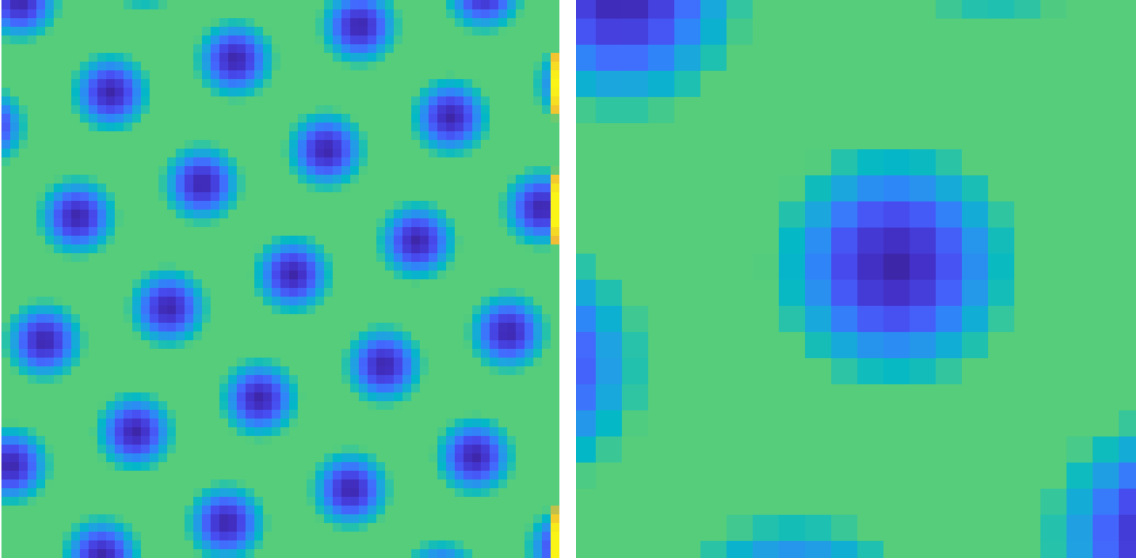
Left, the full canvas; right, a detail of the centre.
Write a WebGL 1 fragment shader that draws this pattern.

```glsl
precision highp float;
// Coarse 64 x 64 heat map of a tilted hexagonal lattice of soft blue wells on green.
uniform vec2 u_resolution;

const vec3 GREEN = vec3(0.337, 0.803, 0.478);

// Distance to the nearest lattice site, in cells
float latticeDistance(vec2 p) {
  const float spacing = 14.77;
  float tilt = radians(15.0);
  float c = cos(tilt), s = sin(tilt);
  vec2 q = p - vec2(33.42, 32.55);
  q = vec2(c * q.x + s * q.y, c * q.y - s * q.x);
  vec2 period = spacing * vec2(1.0, sqrt(3.0));
  vec2 even = mod(q + 0.5 * period, period) - 0.5 * period;
  vec2 odd = mod(q, period) - 0.5 * period;
  return min(length(even), length(odd));
}

// Blend to the next colour between two radii
vec3 ramp(vec3 from, vec3 to, float r0, float r1, float r) {
  return mix(from, to, clamp((r - r0) / (r1 - r0), 0.0, 1.0));
}

// Indigo core through blue and cyan to green
vec3 wellColor(float r) {
  vec3 col = ramp(vec3(0.242, 0.150, 0.660), vec3(0.262, 0.195, 0.790), 0.2, 1.1, r);
  col = ramp(col, vec3(0.280, 0.305, 0.945), 1.1, 2.0, r);
  col = ramp(col, vec3(0.260, 0.420, 0.995), 2.0, 2.5, r);
  col = ramp(col, vec3(0.180, 0.530, 0.970), 2.5, 2.95, r);
  col = ramp(col, vec3(0.110, 0.650, 0.870), 2.95, 3.5, r);
  col = ramp(col, vec3(0.010, 0.720, 0.780), 3.5, 4.0, r);
  col = ramp(col, vec3(0.180, 0.770, 0.640), 4.0, 4.5, r);
  return ramp(col, GREEN, 4.5, 4.95, r);
}

// The last column shows the wells as yellow peaks
vec3 peakColor(float r) {
  vec3 peak = ramp(vec3(0.98, 0.96, 0.09), vec3(0.94, 0.73, 0.21), 2.3, 4.1, r);
  return ramp(peak, GREEN, 4.4, 4.6, r);
}

vec3 cellColor(vec2 cell) {
  cell = clamp(cell, 0.0, 63.0);
  float r = latticeDistance(cell + 0.5);
  return cell.x > 62.5 ? peakColor(r) : wellColor(r);
}

void main() {
  vec2 span = vec2(64.24, 64.1);
  vec2 p = gl_FragCoord.xy / u_resolution * span - vec2(0.17, 0.02);
  vec2 pixel = span / u_resolution;

  // Flat cells with edges smoothed over about one pixel
  vec2 g = p - 0.5;
  vec2 cell = floor(g);
  vec2 f = clamp((fract(g) - 0.5) / (1.2 * pixel) + 0.5, 0.0, 1.0);
  vec3 lower = mix(cellColor(cell), cellColor(cell + vec2(1.0, 0.0)), f.x);
  vec3 upper = mix(cellColor(cell + vec2(0.0, 1.0)), cellColor(cell + 1.0), f.x);
  vec3 col = mix(lower, upper, f.y);

  // Thin white margins at left and right
  float inside = clamp(min(p.x, 64.0 - p.x) / pixel.x + 0.5, 0.0, 1.0);
  gl_FragColor = vec4(mix(vec3(1.0), col, inside), 1.0);
}
```
